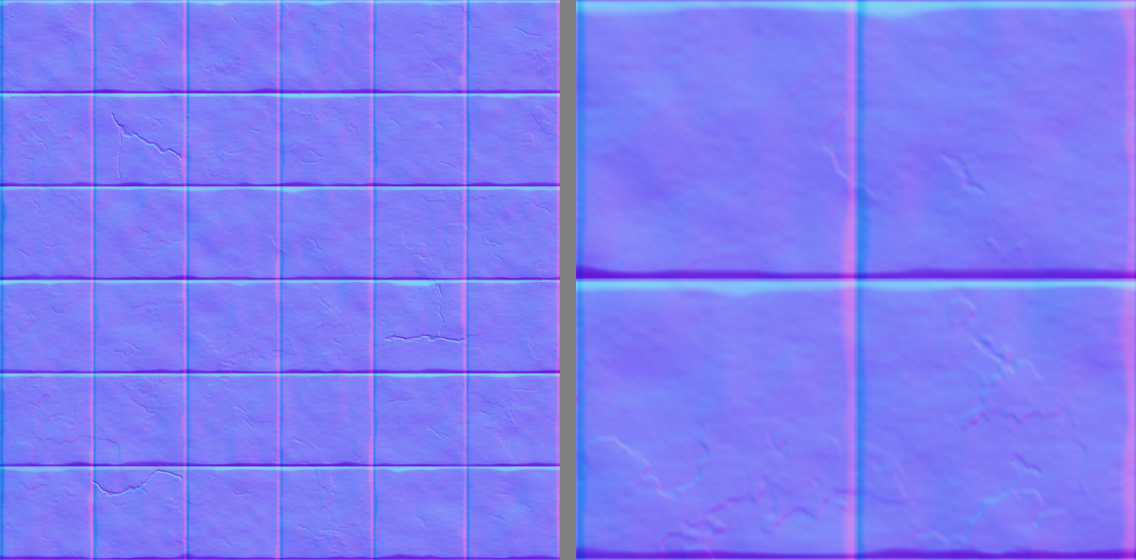
Left: the whole. Right: its middle third, enlarged.
Write a WebGL 1 fragment shader that draws this texture map.

```glsl
precision highp float;

uniform vec2 u_resolution;

const float TILES = 6.0;

float hash(vec2 p) {
  return fract(sin(dot(p, vec2(127.1, 311.7))) * 43758.5);
}

float noise(vec2 p) {
  vec2 i = floor(p);
  vec2 f = fract(p);
  f = f * f * (3.0 - 2.0 * f);
  float low = mix(hash(i), hash(i + vec2(1.0, 0.0)), f.x);
  float high = mix(hash(i + vec2(0.0, 1.0)), hash(i + 1.0), f.x);
  return mix(low, high, f.y);
}

float fbm(vec2 p) {
  float sum = 0.0;
  float amp = 0.5;
  for (int i = 0; i < 4; i++) {
    sum += amp * noise(p);
    p = p * 2.03 + 17.3;
    amp *= 0.5;
  }
  return sum;
}

float segment(vec2 p, vec2 a, vec2 b) {
  vec2 ab = b - a;
  float t = clamp(dot(p - a, ab) / dot(ab, ab), 0.0, 1.0);
  return length(p - a - ab * t);
}

// Distance to the long fractures, in tile units
float fractures(vec2 p) {
  float d = segment(p, vec2(1.20, 4.77), vec2(1.32, 4.60));
  d = min(d, segment(p, vec2(1.32, 4.60), vec2(1.92, 4.32)));
  d = min(d, segment(p, vec2(4.14, 2.36), vec2(4.70, 2.39)));
  d = min(d, segment(p, vec2(4.70, 2.39), vec2(4.94, 2.36)));
  d = min(d, segment(p, vec2(1.02, 0.83), vec2(1.17, 0.70)));
  d = min(d, segment(p, vec2(1.17, 0.70), vec2(1.45, 0.77)));
  d = min(d, segment(p, vec2(1.45, 0.77), vec2(1.70, 0.95)));
  d = min(d, segment(p, vec2(1.70, 0.95), vec2(1.95, 0.88)));
  // Fainter side branches
  float branch = segment(p, vec2(1.30, 4.60), vec2(1.27, 4.06));
  branch = min(branch, segment(p, vec2(4.73, 2.95), vec2(4.72, 2.41)));
  return min(d, branch + 0.008);
}

// Short random scratches inside each tile
float scratches(vec2 p, vec2 warped) {
  vec2 id = floor(p);
  float depth = 0.0;
  for (int i = 0; i < 3; i++) {
    vec2 key = id + float(i) * 19.7;
    vec2 center = id + 0.18 + 0.64 * vec2(hash(key), hash(key + 5.1));
    float angle = -0.9 + 1.0 * hash(key + 8.3);
    vec2 reach = vec2(cos(angle), sin(angle)) * mix(0.03, 0.12, hash(key + 2.7));
    float d = segment(warped, center - reach, center + reach);
    depth += (1.0 - smoothstep(0.0, 0.022, d)) * step(0.5, hash(key + 3.9));
  }
  return depth;
}

float surfaceHeight(vec2 p) {
  vec2 wobble = vec2(fbm(p * 11.0), fbm(p * 11.0 + 40.0)) - 0.47;
  vec2 warped = p + 0.11 * wobble;
  float grain = 0.0016 * noise(p * vec2(17.0, 31.0)) + 0.0007 * noise(p * 53.0);
  float swell = 0.022 * noise(p * 3.1 + 4.0) + 0.007 * noise(p * 8.3 + 70.0);
  float patches = smoothstep(0.45, 0.51, fbm(p * 4.3 + 9.0));
  float wear = smoothstep(0.45, 0.8, noise(p * 2.6 + 31.0));
  float crack = 1.0 - smoothstep(0.0, 0.023, fractures(warped));
  return grain + swell + 0.003 * patches * wear - 0.008 * crack
    - 0.0024 * scratches(p, warped);
}

// Slope of one bevel: a worn steep rim that fades into a soft shoulder
float bevel(float dist, float along, float seed, float width) {
  float ripple = noise(vec2(along * 8.0, seed * 7.3));
  float chip = pow(noise(vec2(along * 3.5, seed * 5.7 + 60.0)), 4.0);
  float w = width * (0.65 + 0.55 * ripple + 1.1 * chip);
  float strength = 0.6 + 0.55 * noise(vec2(along * 2.0, seed * 3.1 + 20.0));
  float rim = 1.0 - smoothstep(w * 0.35, w * 1.25, dist);
  float shoulder = 0.28 * exp(-dist / (w * 1.3));
  return strength * (rim + shoulder) * smoothstep(0.0, 0.012, dist);
}

vec2 bevelSlope(vec2 p) {
  vec2 id = floor(p);
  vec2 f = fract(p);
  float outer = 1.0 - step(1.0, p.x);
  float left = bevel(f.x, p.y, id.x + 1.0 + id.y * 9.0, mix(0.034, 0.046, outer));
  float right = bevel(1.0 - f.x, p.y, id.x + 13.0, 0.040);
  float bottom = bevel(f.y, p.x, id.y + 27.0, 0.034);
  float top = bevel(1.0 - f.y, p.x, id.y + 41.0, 0.036);
  return vec2(0.52 * right - mix(0.52, 0.95, outer) * left,
              0.72 * top - 0.92 * bottom);
}

void main() {
  vec2 p = gl_FragCoord.xy / u_resolution * TILES;

  // Surface slope by central differences
  vec2 e = vec2(0.0085, 0.0);
  vec2 rise = vec2(surfaceHeight(p + e.xy) - surfaceHeight(p - e.xy),
                   surfaceHeight(p + e.yx) - surfaceHeight(p - e.yx));
  vec2 slope = bevelSlope(p) - rise / (2.0 * e.x);

  // Encode the normal with a slight tint along the vertical slope
  vec3 n = normalize(vec3(slope, 1.0));
  vec3 color = vec3(0.50 + 0.5 * n.x + 0.13 * n.y * step(n.y, 0.0),
                    0.49 + 0.5 * n.y,
                    mix(0.74, 0.97, n.z) + 0.06 * n.y);
  gl_FragColor = vec4(clamp(color, 0.0, 1.0), 1.0);
}
```
